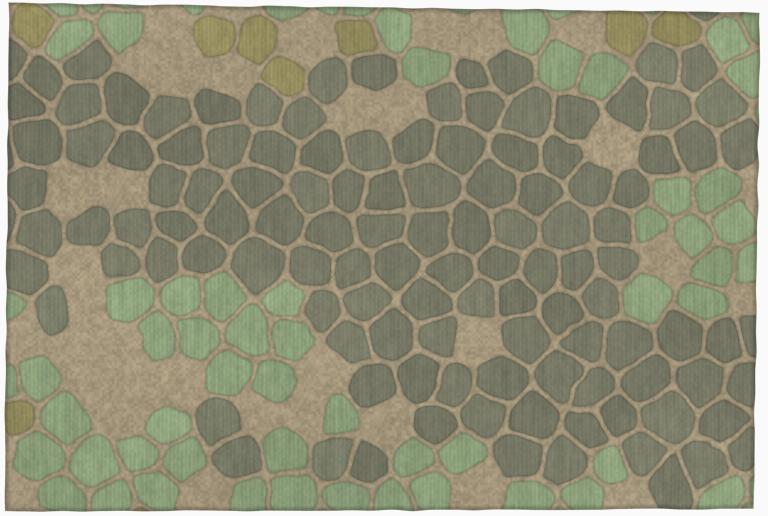
Write a Shadertoy shader that draws this pattern.

```glsl
float hash(vec2 p) {
    return fract(sin(dot(p, vec2(127.1, 311.7))) * 43758.5453);
}

float noise(vec2 p) {
    vec2 i = floor(p), f = fract(p);
    f = f * f * (3.0 - 2.0 * f);
    return mix(mix(hash(i), hash(i + vec2(1, 0)), f.x),
               mix(hash(i + vec2(0, 1)), hash(i + vec2(1, 1)), f.x), f.y);
}

const vec2 cellSize = vec2(0.09, 0.075);

// Jittered centre of a cell, with every second row shifted by half
vec2 cellCentre(vec2 id) {
    vec2 jitter = vec2(hash(id), hash(id + 57.3)) - 0.5;
    return (id + 0.5 + vec2(0.5 * mod(id.y, 2.0), 0.0) + 0.62 * jitter) * cellSize;
}

// Rounded distance to the cell border; also gives the nearest cell
float stoneDistance(vec2 p, out vec2 nearestId) {
    vec2 base = floor(p / cellSize);
    float nearest = 1e3;
    for (int j = -2; j <= 2; j++)
    for (int i = -2; i <= 2; i++) {
        vec2 id = base + vec2(i, j);
        float d = length(cellCentre(id) - p);
        if (d < nearest) { nearest = d; nearestId = id; }
    }
    vec2 a = cellCentre(nearestId);
    float sum = 0.0;
    for (int j = -2; j <= 2; j++)
    for (int i = -2; i <= 2; i++) {
        if (i == 0 && j == 0) continue;
        vec2 b = cellCentre(nearestId + vec2(i, j));
        sum += exp(-210.0 * dot(0.5 * (a + b) - p, normalize(b - a)));
    }
    return -log(sum) / 210.0;
}

// Colour of a stone by its place on the rug; alpha 0 leaves bare ground
vec4 stoneColour(vec2 id, float aspect) {
    vec2 c = cellCentre(id) / vec2(aspect, 1.0);
    float wobble = 0.14 * (noise(c * 7.0 + 3.0) - 0.5) + 0.06 * (hash(id + 9.1) - 0.5);
    float lower = mix(0.46, 0.10, smoothstep(0.22, 0.72, c.x)) - c.y;
    float upper = c.y - mix(0.9, 0.83, smoothstep(0.05, 0.4, c.x));
    float patchSide = 0.08 - length((c - vec2(0.93, 0.55)) * vec2(1.0, 0.8));
    float zone = max(max(lower, upper), patchSide) + wobble;

    vec3 colour = vec3(0.465, 0.47, 0.395);
    float bare = 0.01;
    if (zone > 0.0) {
        bool olive = noise(c * vec2(9.0, 14.0) + 21.0) > 0.62 && abs(c.y - 0.5) > 0.25;
        colour = olive ? vec3(0.58, 0.55, 0.37) : vec3(0.55, 0.625, 0.48);
        bare = 0.08;
        if (hash(id + 31.0) < 0.1) colour = vec3(0.47, 0.48, 0.4);
    }
    // Bare ground gathers at the lower left and along the zone borders
    bare += 0.4 * smoothstep(0.3, 0.05, length((c - vec2(0.13, 0.32)) * vec2(1.0, 1.3)));
    bare += 0.2 * smoothstep(0.06, 0.0, abs(zone));
    colour *= 0.96 + 0.08 * hash(id + 4.7);
    return vec4(colour, step(bare, hash(id + 77.0)));
}

void mainImage(out vec4 fragColor, in vec2 fragCoord) {
    vec2 uv = fragCoord / iResolution.xy;
    float aspect = iResolution.x / iResolution.y;
    vec2 p = fragCoord / iResolution.y;
    float soft = max(0.0015, 0.8 / iResolution.y);

    // Stones with slightly uneven outlines
    vec2 warp = vec2(noise(p * 40.0), noise(p * 40.0 + 50.0)) - 0.5;
    vec2 id;
    float d = stoneDistance(p + 0.007 * warp, id) - 0.0045;
    vec4 stone = stoneColour(id, aspect);
    float pile = stone.a * smoothstep(-soft, soft, d);

    // Speckled loop ground and finely ribbed cut pile
    float fine = noise(p * vec2(210.0, 190.0)) - 0.5;
    float coarse = noise(p * vec2(75.0, 60.0) + 13.0) - 0.5;
    float rib = sin(p.x * 810.0 + 2.5 * noise(p * vec2(30.0, 12.0)));
    float streak = noise(p * vec2(150.0, 22.0)) - 0.5;
    vec3 ground = vec3(0.645, 0.59, 0.485) * (1.0 + 0.16 * fine + 0.09 * coarse);
    vec3 tuft = stone.rgb * (1.0 + 0.025 * rib + 0.09 * streak + 0.08 * fine + 0.04 * coarse);
    vec3 colour = mix(ground, tuft, pile);

    // Carved groove around each stone
    colour *= 1.0 - 0.13 * stone.a * exp(-pow(d / 0.0028, 2.0));

    // Broad fading of the dye
    colour *= 0.97 + 0.06 * noise(p * vec2(1.5, 7.0) + 8.0);

    // Slightly skewed rug outline with a bound edge
    float fray = 0.004 * (noise(p * 25.0) - 0.5);
    float left = p.x - mix(0.008, 0.018, uv.y);
    float right = aspect - mix(0.028, 0.015, uv.y) - p.x;
    float bottom = p.y - mix(0.008, 0.014, uv.x);
    float top = 1.0 - mix(0.006, 0.024, uv.x) - p.y;
    float rim = min(min(left, right), min(bottom, top)) + fray;
    colour *= 1.0 - 0.22 * smoothstep(0.012, 0.0, rim);
    colour = mix(vec3(0.98), colour, smoothstep(-soft, soft, rim));

    fragColor = vec4(colour, 1.0);
}
```
